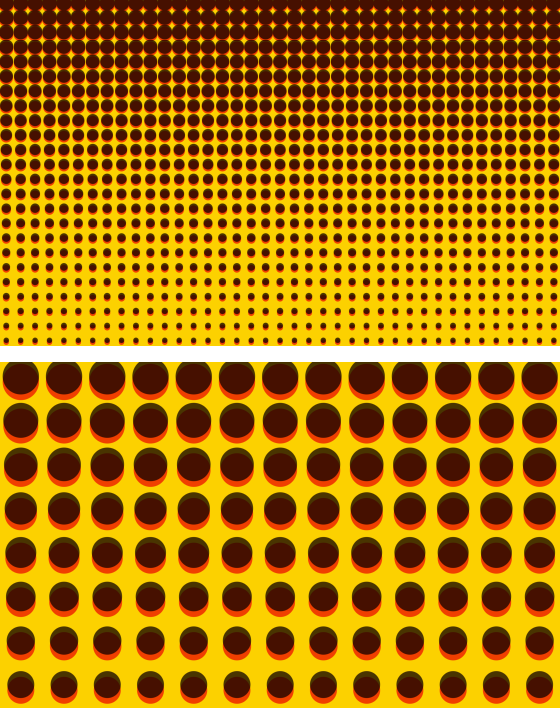
Top, the full canvas; bottom, a detail of the centre.
Write a Shadertoy shader that draws this pattern.

```glsl
// Two overprinted halftone dot screens on yellow, with dots that swell toward the top.

const vec2 CELL = vec2(0.04165, 0.04243);         // dot spacing, in canvas heights
const vec2 FIRST_DOT = vec2(0.0181, 0.0137);      // centre of the lower left dot
const float MIN_RADIUS = 0.0076;                  // dot radius at the bottom edge
const float MAX_RADIUS = 0.0228;                  // dot radius at the top edge
const vec2 MISREGISTER = vec2(0.0, 0.00275);      // half the shift between the inks

const vec3 PAPER_YELLOW = vec3(0.99, 0.82, 0.0);
const vec3 RED_INK = vec3(0.95, 0.30, 0.0);
const vec3 OLIVE_INK = vec3(0.29, 0.25, 0.0);

float dotRadius(float height) {
    return mix(MIN_RADIUS, MAX_RADIUS, height);
}

// Signed distance to the nearest dot, including neighbours that overlap this cell.
float dotScreen(vec2 p, vec2 origin) {
    vec2 nearest = floor((p - origin) / CELL + 0.5);
    float dist = 1.0;
    for (int j = -1; j <= 1; j++) {
        for (int i = -1; i <= 1; i++) {
            vec2 offset = (nearest + vec2(i, j)) * CELL;
            float radius = dotRadius(FIRST_DOT.y + offset.y);
            dist = min(dist, length(p - origin - offset) - radius);
        }
    }
    return dist;
}

// Multiplies an ink onto the colour beneath it, with a soft edge.
vec3 overprint(vec3 base, vec3 ink, float dist, float edge) {
    float coverage = 1.0 - smoothstep(-edge, edge, dist);
    return base * mix(vec3(1.0), ink, coverage);
}

void mainImage(out vec4 fragColor, in vec2 fragCoord) {
    vec2 p = fragCoord / iResolution.y;
    float edge = 0.7 / iResolution.y;

    // Red sits slightly low and olive slightly high; their overlap is dark brown.
    float redDots = dotScreen(p, FIRST_DOT - MISREGISTER);
    float oliveDots = dotScreen(p, FIRST_DOT + MISREGISTER);

    vec3 color = overprint(PAPER_YELLOW, RED_INK, redDots, edge);
    color = overprint(color, OLIVE_INK, oliveDots, edge);
    fragColor = vec4(color, 1.0);
}
```
